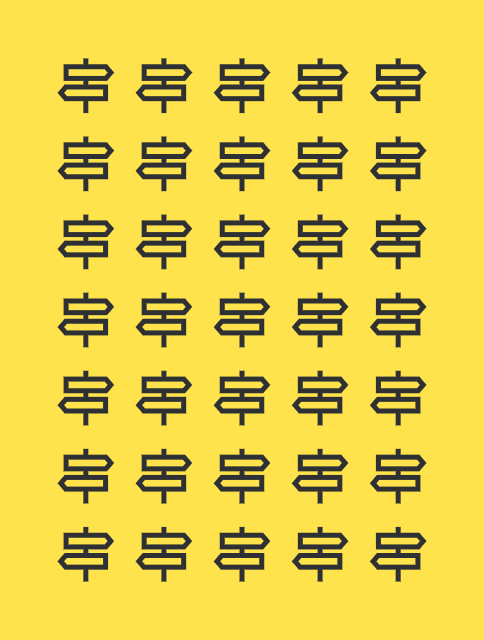
Give the GLSL for this pattern, as a Shadertoy shader.

```glsl
// A grid of outlined two-way signposts on a flat yellow ground.
// Each cell holds one post and two arrow boards, the lower one mirrored,
// built from half-plane distances and smoothed over one pixel.

#define UNITS 768.0                     // canvas height in drawing units
#define PITCH 93.7                      // distance between signposts
#define GRID_HALF vec2(2.0, 3.0)        // cells on each side of the middle one
#define POST_HALF vec2(3.0, 32.8)       // half width and half height of the post
#define BOARD_HALF 10.0                 // half height of a board
#define BOARD_TAIL 26.7                 // post axis to the flat end
#define BOARD_TIP 34.0                  // post axis to the pointed end
#define POINT_LENGTH 8.6                // length of the tapered part
#define STROKE 6.0                      // outline width of a board
#define BOARD_Y vec2(15.8, -8.5)        // heights of the upper and lower boards
#define GROUND vec3(1.0, 0.89, 0.30)
#define INK vec3(0.18, 0.19, 0.20)

float boxDistance(vec2 p, vec2 halfSize) {
    vec2 q = abs(p) - halfSize;
    return length(max(q, 0.0)) + min(max(q.x, q.y), 0.0);
}

// Arrow board pointing right, with sharp mitred corners
float boardDistance(vec2 p) {
    p.y = abs(p.y);
    vec2 slopeNormal = normalize(vec2(BOARD_HALF, POINT_LENGTH));
    float slope = dot(p - vec2(BOARD_TIP, 0.0), slopeNormal);
    return max(max(p.y - BOARD_HALF, -BOARD_TAIL - p.x), slope);
}

float signpostDistance(vec2 p) {
    float upper = boardDistance(p - vec2(0.0, BOARD_Y.x));
    float lower = boardDistance(vec2(-p.x, p.y - BOARD_Y.y));
    float boards = min(upper, lower);

    // The post joins the solid boards, then their insides are cut out
    float solid = min(boards, boxDistance(p, POST_HALF));
    return max(solid, -(boards + STROKE));
}

void mainImage(out vec4 fragColor, in vec2 fragCoord) {
    float pixel = UNITS / iResolution.y;
    vec2 p = (fragCoord - 0.5 * iResolution.xy) * pixel;

    // Finite repeat around the canvas centre
    vec2 cell = clamp(floor(p / PITCH + 0.5), -GRID_HALF, GRID_HALF);
    float d = signpostDistance(p - cell * PITCH);

    float coverage = clamp(0.5 - d / pixel, 0.0, 1.0);
    fragColor = vec4(mix(GROUND, INK, coverage), 1.0);
}
```
